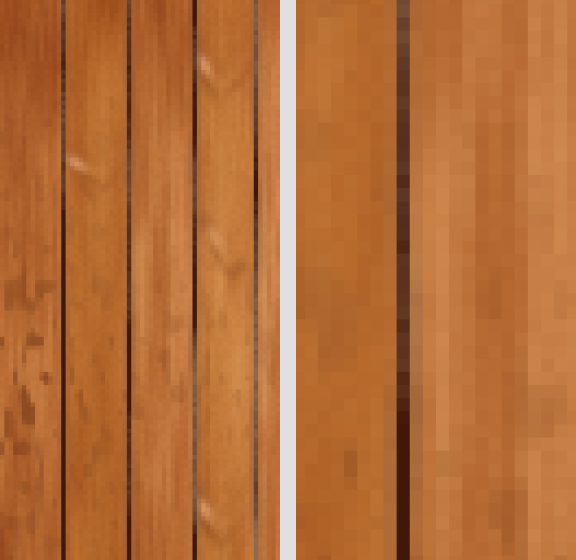
Left, the full canvas; right, a detail of the centre.
A WebGL 2 fragment shader for this texture:

```glsl
#version 300 es
precision highp float;
// Vertical pine boards split by narrow dark seams, drawn as a coarse mosaic.
// Each mosaic cell gets a tone from stretched noise (grain), knots and seam wear;
// the four nearest cells are blended over one pixel for smooth cell edges.

#define CELLS vec2(64.0, 128.0)   // mosaic cells across and up
#define PITCH 14.69               // board width in cells
#define GRAIN 0.40                // contrast of the fine streaks
#define FIGURE 0.42               // contrast of the broad figure
#define KNOT_PALE 0.75            // strength of the pale knot hearts
#define KNOT_DARK 0.62            // strength of the dark knot rims
#define WOOD_DARK vec3(0.62, 0.31, 0.13)
#define WOOD_MID vec3(0.72, 0.42, 0.20)
#define WOOD_LIGHT vec3(0.82, 0.55, 0.32)
#define WOOD_PALE vec3(0.87, 0.63, 0.45)
#define SEAM_DARK vec3(0.25, 0.09, 0.03)
#define SEAM_WORN vec3(0.54, 0.38, 0.27)

uniform vec2 u_resolution;
out vec4 fragColor;

float hash(vec2 p) {
    vec3 q = fract(vec3(p.xyx) * 0.1031);
    q += dot(q, q.yzx + 33.33);
    return fract((q.x + q.y) * q.z);
}

float noise(vec2 p) {
    vec2 i = floor(p), f = fract(p);
    f = f * f * (3.0 - 2.0 * f);
    float low = mix(hash(i), hash(i + vec2(1, 0)), f.x);
    float high = mix(hash(i + vec2(0, 1)), hash(i + vec2(1, 1)), f.x);
    return mix(low, high, f.y);
}

float bell(float x) { return exp(-x * x); }

// Pale heart (x) and dark rim with V-shaped figure (y) of the knots on one board.
vec2 knots(vec2 cell, float board) {
    vec2 marks = vec2(0.0);
    if (mod(board, 2.0) < 0.5) return marks;
    for (float i = 0.0; i < board; i++) {
        float middle = mod(i, 2.0);
        vec2 centre = vec2(board * PITCH + 2.7 + 2.2 * middle,
                           79.5 + 11.2 * board - 27.25 * i - 11.75 * i * i);
        vec2 d = cell - centre;
        float slope = board < 2.0 ? -0.55 : -1.1;
        vec2 along = vec2(cos(slope), sin(slope));
        float u = dot(d, along), v = dot(d, vec2(-along.y, along.x));
        float size = 1.0 - 0.3 * middle;
        marks.x += size * bell(u / 3.0) * bell(v / 1.3);
        marks.y += size * bell((u + 3.6) / 2.4) * bell((v + 0.3) / 1.8);
        marks.y += 0.6 * bell((u - 4.0) / 3.5) * bell((v + 1.5) / 1.0);
        // Figure sags below the knot and climbs towards the far edge.
        float rise = mix(1.15, 0.35, middle);
        float vee = d.y + 8.0 - rise * abs(d.x - 4.0);
        float broken = noise(cell * vec2(0.4, 0.25) + i * 9.0);
        marks.y += 0.75 * broken * bell(vee / 1.9) * bell((d.x - 5.0) / 6.0);
        marks.y += 0.25 * broken * bell((vee - 7.0) / 3.0);
    }
    return min(marks, 1.0);
}

vec3 wood(vec2 cell, float board) {
    vec2 uv = cell / CELLS;
    float plain = mod(board, 2.0);               // odd boards are calmer
    float seed = board * 37.0;

    // Light falls from the right; the top and lower left are darker.
    float tone = 0.27 + 0.50 * uv.x + 0.12 * bell((uv.y - 0.5) / 0.3);
    tone -= 0.28 * smoothstep(0.72, 1.0, uv.y);
    tone -= 0.10 * (1.0 - uv.x) * smoothstep(0.25, 0.0, uv.y);
    tone += 0.05 * (hash(vec2(board, 5.0)) - 0.5);

    // Broad figure, column streaks and speckle.
    float figure = noise(vec2(cell.x * 0.22 + seed, cell.y * 0.045));
    float streak = noise(vec2(floor(cell.x) * 7.0, cell.y * 0.11 + seed));
    float fibre = noise(vec2(floor(cell.x) * 3.0 + 90.0, cell.y * 0.03));
    tone += FIGURE * (figure - 0.5);
    tone += GRAIN * mix(1.0, 0.5, plain) * (0.55 * streak + 0.45 * fibre - 0.5);
    tone += 0.09 * (hash(floor(cell) + 11.0) - 0.5);

    vec3 color = mix(WOOD_DARK, WOOD_MID, clamp(tone * 2.0, -0.2, 1.0));
    color = mix(color, WOOD_LIGHT, clamp(tone * 2.0 - 1.0, 0.0, 1.15));
    color.b -= 0.025 * plain;

    // Dark flecks gather low on the first board and thin out to the right.
    float fleck = smoothstep(0.60, 0.85, noise(cell * vec2(0.55, 0.24) + seed));
    float gather = mix(0.25, 1.0, bell((uv.y - 0.32) / 0.17)) / (1.0 + board);
    color = mix(color, WOOD_DARK * 0.78, 0.75 * fleck * gather);

    vec2 knot = knots(cell, board);
    color = mix(color, WOOD_DARK * 0.85, KNOT_DARK * knot.y);
    return mix(color, WOOD_PALE, KNOT_PALE * knot.x);
}

vec3 seam(float y, float k) {
    float across = (k - 1.0) / 3.0;
    float wear = mix(-0.15, 0.62, across) + mix(1.6, -0.6, across) * (y / CELLS.y - 0.5);
    wear += 1.3 * (noise(vec2(k * 19.0, y * 0.07)) - 0.5);
    wear += 0.25 * (hash(vec2(k, y)) - 0.5);
    return mix(SEAM_DARK, SEAM_WORN, clamp(wear, 0.0, 1.1));
}

vec3 cellColor(vec2 id) {
    float board = floor(id.x / PITCH);
    float next = floor((id.x + 1.0) / PITCH);
    if (next > board) return seam(id.y, next);
    vec3 color = wood(id + 0.5, board);
    // Worn, greyer board edges beside each seam.
    float left = floor(id.x / PITCH) - floor((id.x - 1.0) / PITCH);
    float right = floor((id.x + 2.0) / PITCH) - board;
    float edge = max(left * step(0.5, board), right);
    return mix(color, SEAM_WORN, 0.38 * edge * noise(vec2(id.x, id.y * 0.1)));
}

void main() {
    vec2 grid = gl_FragCoord.xy / u_resolution * CELLS - 0.5;
    vec2 base = floor(grid);
    vec2 blend = clamp((fract(grid) - 0.5) * u_resolution / CELLS + 0.5, 0.0, 1.0);
    vec3 color = vec3(0.0);
    for (int i = 0; i < 4; i++) {
        vec2 corner = vec2(i & 1, i >> 1);
        vec2 weight = mix(1.0 - blend, blend, corner);
        color += weight.x * weight.y * cellColor(base + corner);
    }
    fragColor = vec4(color, 1.0);
}
```
